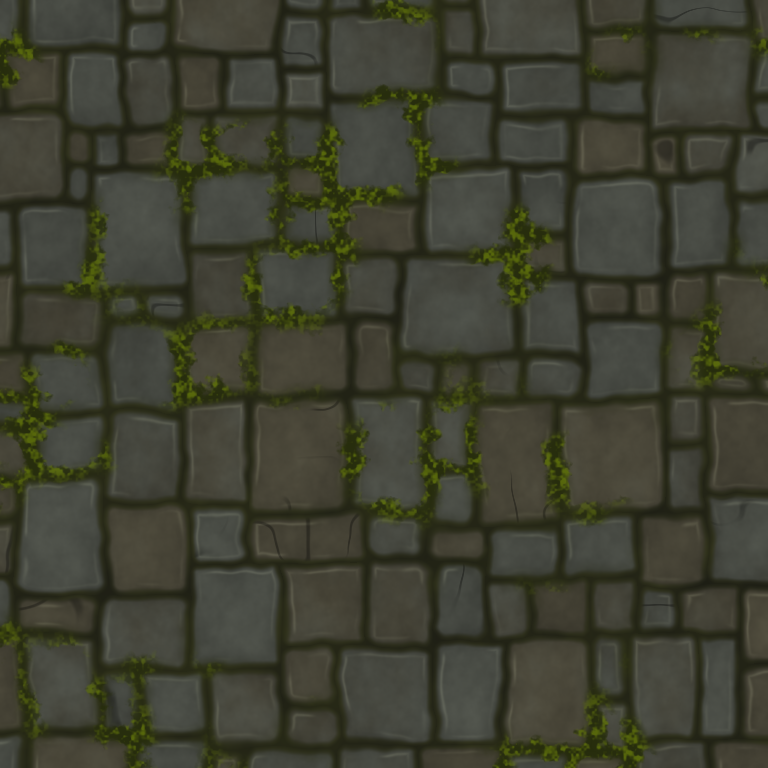
A WebGL 2 fragment shader for this texture:

```glsl
#version 300 es
precision highp float;
// Irregular paving of dark, worn stones with mossy joints.
// A checkerboard of jittered walls bounds rectangles; long ones are split,
// then rounded, tilted, shaded with layered noise and overgrown at the joints.

uniform vec2 u_resolution;
out vec4 fragColor;

float hash(vec2 p) {
    vec3 q = fract(p.xyx * 0.1031);
    q += dot(q, q.yzx + 33.33);
    return fract((q.x + q.y) * q.z);
}

float noise(vec2 p) {
    vec2 i = floor(p), f = fract(p);
    f = f * f * (3.0 - 2.0 * f);
    return mix(mix(hash(i), hash(i + vec2(1, 0)), f.x),
               mix(hash(i + vec2(0, 1)), hash(i + vec2(1, 1)), f.x), f.y);
}

float fbm(vec2 p) {
    float sum = 0.0, amp = 0.533;
    for (int i = 0; i < 4; i++) {
        sum += amp * noise(p);
        p = mat2(1.6, 1.2, -1.2, 1.6) * p + 7.3;
        amp *= 0.5;
    }
    return sum;
}

// Position of the wall inside a grid cell.
float wall(vec2 cell) {
    return 0.16 + 0.68 * hash(cell + 41.0);
}

// Finds the rectangle around p: its lower and upper corners and an id.
void findStone(vec2 p, out vec2 lo, out vec2 hi, out vec2 id) {
    vec2 c = floor(p), f = p - c, v;
    bool upright = mod(c.x + c.y, 2.0) < 0.5;
    if (upright) {
        v.x = step(wall(c), f.x);
        v.y = step(wall(c + vec2(2.0 * v.x - 1.0, 0)), f.y);
    } else {
        v.y = step(wall(c), f.y);
        v.x = step(wall(c + vec2(0, 2.0 * v.y - 1.0)), f.x);
    }
    v += c;
    // The four cells around the grid vertex hold the four sides.
    vec2 sw = v - 1.0, se = v - vec2(0, 1), nw = v - vec2(1, 0);
    if (mod(v.x + v.y, 2.0) < 0.5) {
        lo = vec2(sw.x + wall(sw), se.y + wall(se));
        hi = vec2(v.x + wall(v), nw.y + wall(nw));
    } else {
        lo = vec2(nw.x + wall(nw), sw.y + wall(sw));
        hi = vec2(se.x + wall(se), v.y + wall(v));
    }
    id = v;
    // Split elongated stones across their long side.
    vec2 size = hi - lo;
    vec2 axis = size.x > size.y ? vec2(1, 0) : vec2(0, 1);
    float longSide = max(size.x, size.y), shortSide = min(size.x, size.y);
    float chance = longSide > 1.65 * shortSide ? 0.72 : 0.12;
    if (longSide > 0.85 && hash(v + 9.7) < chance) {
        float cut = dot(lo, axis) + longSide * (0.36 + 0.28 * hash(v + 3.1));
        if (dot(p, axis) < cut) {
            hi = mix(hi, vec2(cut), axis);
        } else {
            lo = mix(lo, vec2(cut), axis);
            id += 57.0;
        }
    }
}

void main() {
    vec2 p = gl_FragCoord.xy / u_resolution.y * 10.0 + 20.0;

    // Wobble the walls, then measure the distance to the stone's edge.
    vec2 bent = p + 0.11 * (vec2(noise(p * 1.7), noise(p * 1.7 + 31.0)) - 0.5)
                  + 0.045 * (vec2(noise(p * 5.0), noise(p * 5.0 + 17.0)) - 0.5);
    vec2 lo, hi, id;
    findStone(bent, lo, hi, id);
    float tilt = 0.07 * (hash(id + 5.3) - 0.5);
    vec2 local = bent - 0.5 * (lo + hi);
    local += tilt * vec2(-local.y, local.x);
    float corner = 0.06 + 0.07 * hash(id + 8.9);
    vec2 box = abs(local) - 0.5 * (hi - lo) + 0.047 + corner;
    float d = length(max(box, 0.0)) + min(max(box.x, box.y), 0.0) - corner;

    // Stone face: tint per stone, broad brush marks and fine grain.
    float tone = hash(id + 2.2);
    float brush = fbm(p * vec2(2.6, 2.0) + id * 3.7);
    float grain = fbm(p * 9.0);
    vec3 face = mix(vec3(0.285, 0.272, 0.218), vec3(0.287, 0.298, 0.270),
                    smoothstep(0.1, 0.75, tone + 0.4 * (brush - 0.5)));
    face *= 0.95 + 0.09 * hash(id + 6.6) + 0.24 * (brush - 0.5) + 0.12 * (grain - 0.5);
    face *= 1.0 - 0.16 * exp(min(d, 0.0) * 9.0);

    // Worn pale rim and an occasional crack.
    float rim = exp(-pow((d + 0.075) / 0.022, 2.0));
    float lit = 0.45 + 0.55 * smoothstep(-0.3, 0.3, local.y - local.x);
    face += vec3(0.085, 0.087, 0.072) * rim * lit * smoothstep(0.3, 0.7, noise(p * 3.1 + 12.0));
    float vein = abs(noise(local * 1.9 + id * 5.1) - 0.5);
    float crack = (1.0 - smoothstep(0.006, 0.03, vein)) * step(0.84, hash(id + 1.4));
    face *= 1.0 - 0.32 * crack * smoothstep(0.3, 0.6, noise(p * 2.3));

    // Earthy joints, darker in their depth.
    vec3 joint = mix(vec3(0.135, 0.138, 0.098), vec3(0.205, 0.212, 0.115), fbm(p * 2.1 + 50.0));
    joint *= 1.0 - 0.2 * smoothstep(0.0, 0.06, d);
    vec3 color = mix(face, joint, smoothstep(-0.05, 0.022, d));

    // Moss creeps from the joints in scattered patches.
    float damp = 0.75 * noise(p * 0.75 + 4.0) + 0.25 * noise(p * 2.2);
    float ragged = d + 0.42 * (fbm(p * 6.0 + 23.0) - 0.5);
    float stain = smoothstep(0.42, 0.75, damp) * smoothstep(-0.16, 0.02, d);
    color = mix(color, vec3(0.18, 0.195, 0.085), 0.55 * stain);
    float moss = smoothstep(0.57, 0.72, damp) * smoothstep(-0.11, 0.0, ragged);
    float speck = smoothstep(0.35, 0.8, 0.6 * noise(p * 15.0) + 0.4 * noise(p * 29.0));
    vec3 leaf = mix(vec3(0.15, 0.175, 0.045), vec3(0.36, 0.43, 0.04), speck);
    color = mix(color, leaf, 0.9 * moss);

    fragColor = vec4(color, 1.0);
}
```
